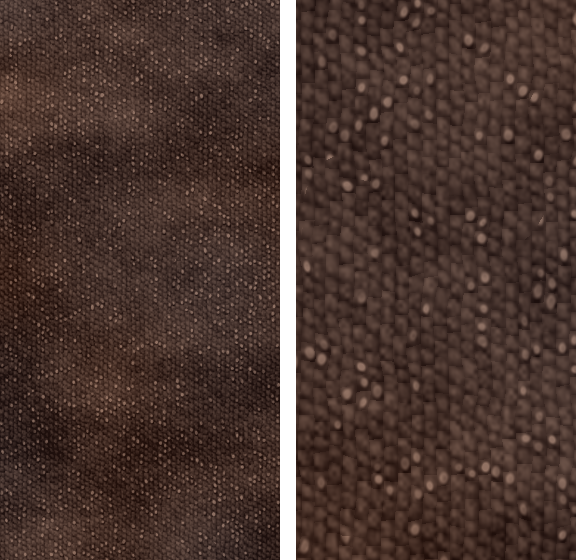
Left, the full canvas; right, a detail of the centre.
A WebGL 2 fragment shader for this texture:

```glsl
#version 300 es
precision highp float;
// Dark brown woven cloth with worn, cloudy dye and pale raised flecks.
// Staggered columns of slanted stitches carry the relief; layered value
// noise gives the stains and fibre grain, and hashed cells pick the flecks.

uniform vec2 u_resolution;
out vec4 fragColor;

// All lengths are relative to the canvas width.
const vec3 SHADOW_BROWN = vec3(0.18, 0.11, 0.09);
const vec3 PALE_BROWN = vec3(0.48, 0.37, 0.32);
const vec3 WARM_SHIFT = vec3(0.035, 0.0, -0.025);
const vec2 STITCHES = vec2(62.0, 48.0);
const vec2 CLOUD_SCALE = vec2(3.2, 5.0);
const vec2 GRAIN_SCALE = vec2(190.0, 165.0);
const float BASE_TONE = 0.255;
const float CLOUD_DEPTH = 0.95;
const float STITCH_DEPTH = 0.32;
const float LIGHT_SLOPE = 0.22;
const float STITCH_SLANT = 0.45;
const float STITCH_VARIATION = 0.18;
const float GRAIN_DEPTH = 0.42;
const float WOBBLE = 0.5;
const float FLECK_SHARE = 0.21;
const float FLECK_RADIUS = 0.30;
const float FLECK_SOFTNESS = 0.13;
const float FLECK_GAIN = 0.85;

float hash(vec2 p) {
    return fract(sin(dot(p, vec2(127.1, 311.7))) * 43758.545);
}

float valueNoise(vec2 p) {
    vec2 cell = floor(p);
    vec2 f = fract(p);
    f = f * f * (3.0 - 2.0 * f);
    float low = mix(hash(cell), hash(cell + vec2(1.0, 0.0)), f.x);
    float high = mix(hash(cell + vec2(0.0, 1.0)), hash(cell + 1.0), f.x);
    return mix(low, high, f.y);
}

float cloudNoise(vec2 p) {
    float sum = 0.0;
    float weight = 0.5;
    for (int octave = 0; octave < 4; octave++) {
        sum += weight * valueNoise(p);
        p = p * 2.03 + vec2(17.3, 9.1);
        weight *= 0.5;
    }
    return sum / 0.9375;
}

// Pale grain inside one stitch, with a dark crescent under it.
float fleck(vec2 local, vec2 cell, float density) {
    float present = step(hash(cell + 41.0), density);
    vec2 offset = 0.22 * (vec2(hash(cell + 7.0), hash(cell + 19.0)) - 0.5);
    float radius = FLECK_RADIUS * mix(0.75, 1.1, hash(cell + 63.0));
    vec2 p = local - offset;
    float inner = radius - FLECK_SOFTNESS;
    float outer = radius + FLECK_SOFTNESS;
    float body = 1.0 - smoothstep(inner, outer, length(p));
    float under = 1.0 - smoothstep(inner, outer, length(p + vec2(-0.12, 0.25)));
    float gain = FLECK_GAIN * mix(0.4, 1.0, hash(cell + 87.0));
    return present * (gain * body - 0.2 * under * (1.0 - body));
}

void main() {
    vec2 uv = gl_FragCoord.xy / u_resolution.x;

    // Uneven dye and slow fading across the cloth
    float cloud = cloudNoise(uv * CLOUD_SCALE + vec2(3.7, 1.9));
    float warmth = valueNoise(uv * vec2(2.5, 3.0) + 25.0) - 0.5;
    float fade = 0.08 * (0.5 - uv.x) + 0.05 * (uv.y - 1.0);
    float tone = BASE_TONE + fade + CLOUD_DEPTH * (cloud - 0.5);

    // Staggered, slightly wandering stitch columns
    vec2 wander = vec2(valueNoise(uv * 24.0), valueNoise(uv * 24.0 + 50.0));
    vec2 weave = uv * STITCHES + WOBBLE * (wander - 0.5);
    float column = floor(weave.x);
    weave.y += 0.5 * mod(column, 2.0) + 0.25 * hash(vec2(column, 3.0));
    vec2 cell = floor(weave);
    vec2 local = fract(weave) - 0.5;

    // Rounded stitch relief, lit from the upper left
    vec2 slanted = vec2(local.x + STITCH_SLANT * local.y, local.y);
    float bump = 1.0 - smoothstep(0.15, 0.65, length(slanted));
    tone += STITCH_DEPTH * (bump - 0.52);
    tone += LIGHT_SLOPE * (local.y - 0.5 * local.x) * (0.4 + bump);
    tone += STITCH_VARIATION * (hash(cell) - 0.5);

    // Fibre grain and scattered flecks, gathered in loose patches
    tone += GRAIN_DEPTH * (valueNoise(uv * GRAIN_SCALE) - 0.5);
    float patches = valueNoise(uv * vec2(5.0, 4.0) + 80.0);
    float density = FLECK_SHARE * mix(0.35, 1.65, patches);
    tone += fleck(local, cell, density);

    vec3 color = mix(SHADOW_BROWN, PALE_BROWN, clamp(tone, -0.2, 1.3));
    color += WARM_SHIFT * warmth;
    fragColor = vec4(color, 1.0);
}
```
